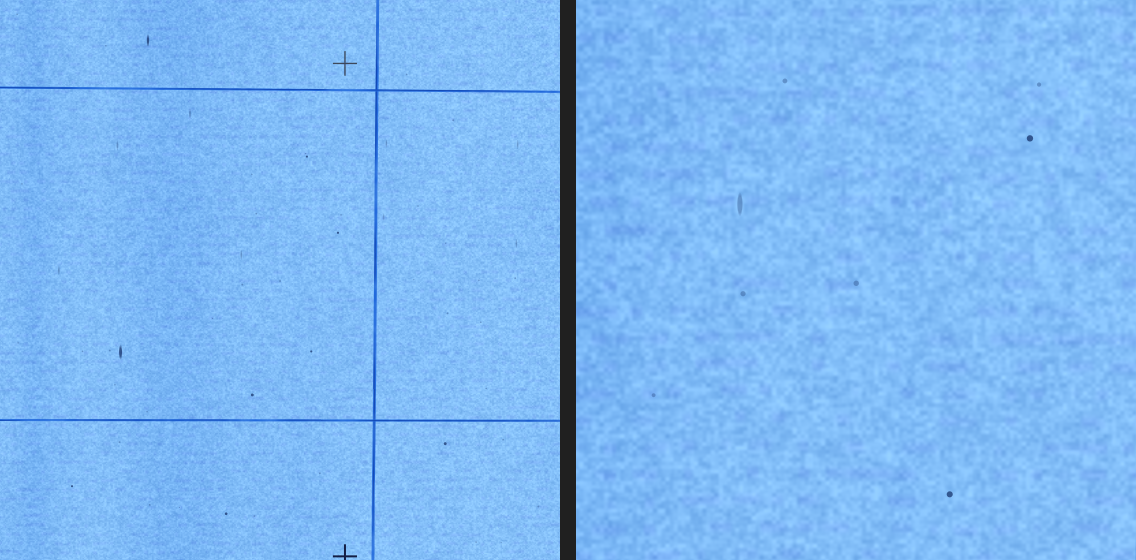
Left, the full canvas; right, a detail of the centre.
Give the GLSL for this texture, as a WebGL 1 fragment shader.

```glsl
precision highp float;
// Blue woven paper with faint vertical bands, ruled grid lines, register crosses and specks.
uniform vec2 u_resolution;

const vec3 PAPER = vec3(0.492, 0.73, 0.965);
const vec3 LINE_BLUE = vec3(0.13, 0.41, 0.86);
const vec3 LINE_CORE = vec3(0.05, 0.25, 0.68);
const vec3 CROSS_NAVY = vec3(0.04, 0.07, 0.22);
const vec3 CROSS_BROWN = vec3(0.22, 0.25, 0.31);
const vec3 SPECK_INK = vec3(0.12, 0.24, 0.46);

float hash(vec2 p) {
  vec3 q = fract(vec3(p.xyx) * 0.1031);
  q += dot(q, q.yzx + 33.33);
  return fract((q.x + q.y) * q.z);
}

float noise(vec2 p) {
  vec2 i = floor(p), f = fract(p);
  f = f * f * (3.0 - 2.0 * f);
  return mix(mix(hash(i), hash(i + vec2(1.0, 0.0)), f.x),
             mix(hash(i + vec2(0.0, 1.0)), hash(i + vec2(1.0, 1.0)), f.x), f.y);
}

// Antialiased coverage of a shape whose signed distance is d.
float cover(float d, float px) {
  return clamp(0.5 - d / px, 0.0, 1.0);
}

// Soft vertical band centred on c.
float band(float x, float c, float width) {
  float t = (x - c) / width;
  return exp(-t * t);
}

float sdBox(vec2 p, vec2 halfSize) {
  vec2 d = abs(p) - halfSize;
  return length(max(d, 0.0)) + min(max(d.x, d.y), 0.0);
}

float sdCross(vec2 p, float arm, float halfWidth) {
  return min(sdBox(p, vec2(arm, halfWidth)), sdBox(p, vec2(halfWidth, arm)));
}

// Paper: broad bands, woven rows and fine grain.
vec3 paper(vec2 p) {
  float shade = 0.014 * band(p.x, 0.16, 0.05) + 0.02 * smoothstep(0.3, 0.85, p.x);
  shade -= 0.025 * band(p.x, 0.06, 0.025) + 0.023 * band(p.x, 0.31, 0.075);
  shade -= 0.009 * band(p.x, 0.53, 0.012);
  shade += 0.018 * (noise(p * vec2(9.0, 5.0)) - 0.5);
  float grain = 0.075 * (noise(p * vec2(250.0, 290.0)) - 0.5);
  grain += 0.08 * (noise(p * vec2(410.0, 430.0) + 57.0) - 0.5);
  grain += 0.035 * (noise(p * vec2(70.0, 110.0) + 19.0) - 0.5);
  // Broken purple flecks along the weave rows.
  float row = 0.5 + 0.5 * cos(6.2832 * (p.y * 62.0 + 0.3 * noise(p * 14.0)));
  float fleck = row * row * smoothstep(0.4, 0.8, noise(p * vec2(130.0, 62.0) + 91.0));
  vec3 color = PAPER + shade * vec3(1.2, 1.0, 0.35);
  color += grain * vec3(1.05, 1.0, 0.7) + 0.004;
  return color - fleck * vec3(0.022, 0.045, 0.008);
}

// Ruled line at signed offset d; its dark core changes side along t.
vec3 rule(vec3 color, float d, float t, float halfWidth, float seed, float px) {
  float wear = noise(vec2(t * 90.0, seed));
  float side = hash(vec2(floor(t * 4.1 + 0.15 * seed), seed)) - 0.5;
  float core = smoothstep(0.15, 0.6, noise(vec2(t * 13.0, seed + 8.0)));
  float body = cover(abs(d) - halfWidth, px);
  float center = cover(abs(d - side * halfWidth) - 0.45 * halfWidth, px);
  color = mix(color, LINE_BLUE, body * (0.78 + 0.22 * wear));
  return mix(color, LINE_CORE, center * core * 0.8);
}

// Sparse specks, one candidate per cell; a few stretch into hairs.
float specks(vec2 p, float cells, float density, float radius, float px) {
  vec2 id = floor(p * cells);
  vec2 spot = 0.2 + 0.6 * vec2(hash(id + 3.7), hash(id + 41.3));
  vec2 d = (fract(p * cells) - spot) / cells;
  d.y /= 1.0 + 3.0 * step(0.88, hash(id + 73.1));
  float size = radius * mix(0.6, 1.1, hash(id + 17.9));
  return step(hash(id + 29.5), density) * cover(length(d) - size, px);
}

void main() {
  vec2 p = gl_FragCoord.xy / u_resolution;
  float px = 1.0 / min(u_resolution.x, u_resolution.y);
  vec3 color = paper(p);

  // Dust
  color = mix(color, SPECK_INK, 0.8 * specks(p, 6.0, 0.22, 0.0026, px));
  color = mix(color, SPECK_INK, 0.35 * specks(p + 5.0, 17.0, 0.12, 0.0015, px));

  // Leaning vertical rule
  float wobble = 0.0008 * (noise(vec2(p.y * 9.0, 4.0)) - 0.5);
  float lean = p.x - 0.666 - 0.0085 * p.y - wobble;
  color = rule(color, lean, p.y, 0.0026, 5.0, px);

  // Horizontal rules and register crosses, both repeating upward
  for (int i = 0; i < 2; i++) {
    float n = float(i);
    float drop = (0.0013 + 0.0064 * n) * p.x;
    color = rule(color, p.y - 0.25 - 0.5937 * n + drop, p.x, 0.0019, 11.0 + n, px);

    vec2 q = p - vec2(0.616, 0.0065 + 0.8802 * n);
    float ink = cover(sdCross(q, 0.0215, mix(0.0018, 0.0012, n)), px);
    color = mix(color, mix(CROSS_NAVY, CROSS_BROWN, n), ink * 0.93);
  }

  gl_FragColor = vec4(clamp(color, 0.0, 1.0), 1.0);
}
```
